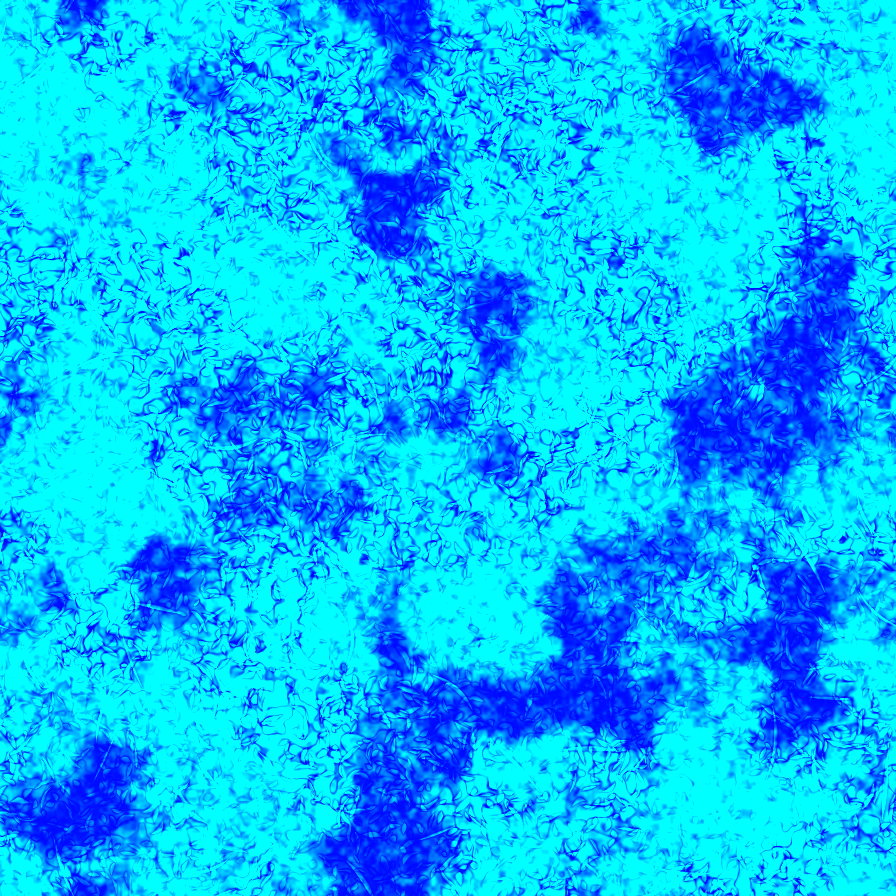
Write a Shadertoy shader that draws this texture.

```glsl
const vec3 DEEP_BLUE = vec3(0.0, 0.02, 1.0);
const vec3 CYAN = vec3(0.0, 1.0, 1.0);

vec4 hash4(vec2 cell, float seed) {
    vec2 p = cell + 13.7 * seed + 1.3;
    vec4 h = fract(p.xyxy * vec4(0.1031, 0.1030, 0.0973, 0.1099));
    h += dot(h, h.wzxy + 33.33);
    return fract((h.xxyz + h.yzzw) * h.zywx);
}

// Value noise that wraps after a whole number of cells
float noise(vec2 uv, float cells, float seed) {
    vec2 p = uv * cells;
    vec2 i = floor(p);
    vec2 f = p - i;
    f = f * f * (3.0 - 2.0 * f);
    float a = hash4(mod(i, cells), seed).x;
    float b = hash4(mod(i + vec2(1.0, 0.0), cells), seed).x;
    float c = hash4(mod(i + vec2(0.0, 1.0), cells), seed).x;
    float d = hash4(mod(i + 1.0, cells), seed).x;
    return mix(mix(a, b, f.x), mix(c, d, f.x), f.y);
}

float fbm(vec2 uv, float cells, int octaves, float seed) {
    float sum = 0.0, total = 0.0, weight = 1.0;
    for (int i = 0; i < octaves; i++) {
        sum += weight * noise(uv, cells, seed + float(i));
        total += weight;
        weight *= 0.5;
        cells *= 2.0;
    }
    return sum / total;
}

vec2 warp(vec2 uv, float cells, float amount, float seed) {
    vec2 shift = vec2(fbm(uv, cells, 2, seed), fbm(uv, cells, 2, seed + 5.0));
    return uv + amount * (shift - 0.5);
}

// Narrow lines along the middle contour of a noise
float crevices(vec2 uv, float cells, float width, float seed) {
    float ridge = abs(2.0 * fbm(uv, cells, 2, seed) - 1.0);
    return 1.0 - smoothstep(0.0, width, ridge);
}

// Bent tapering blades: x is the lit body, y the shade around it
vec2 blades(vec2 uv, float cells, vec2 halfSize, float density, float seed) {
    vec2 p = uv * cells;
    vec2 home = floor(p);
    float soft = 0.6 * cells / iResolution.y;
    vec2 result = vec2(0.0);
    for (int y = -1; y <= 1; y++)
    for (int x = -1; x <= 1; x++) {
        vec2 cell = home + vec2(x, y);
        vec4 place = hash4(mod(cell, cells), seed);
        vec4 form = hash4(mod(cell, cells), seed + 1.0);
        vec2 size = halfSize * mix(vec2(0.5), vec2(1.0), form.xy);
        float angle = 6.2832 * place.z;
        vec2 axis = vec2(cos(angle), sin(angle));
        vec2 d = p - cell - place.xy;
        vec2 q = vec2(dot(d, axis), dot(d, vec2(-axis.y, axis.x)));
        float along = q.x / size.x;
        q.y += 0.5 * (place.w - 0.5) * size.x * along * along;
        float dist = abs(q.y) - size.y * (1.0 - along * along);
        dist = max(dist, abs(q.x) - size.x);
        float keep = step(form.z, density);
        float side = clamp(0.5 + 0.5 * q.y / size.y, 0.0, 1.0);
        float body = (1.0 - smoothstep(-soft, soft, dist)) * mix(0.5, 1.0, side);
        float shade = 1.0 - smoothstep(0.0, halfSize.y + soft, dist);
        result = max(result, keep * vec2(body, shade));
    }
    return result;
}

float relief(vec2 blade, float lift, float drop) {
    return lift * blade.x - drop * blade.y * (1.0 - blade.x);
}

void mainImage(out vec4 fragColor, in vec2 fragCoord) {
    vec2 uv = fragCoord / iResolution.xy;
    vec2 broad = warp(uv, 12.0, 0.05, 3.0);
    vec2 crumpled = warp(uv, 44.0, 0.012, 17.0);

    // Bright plateau broken by scattered hollows
    float mound = fbm(broad, 9.0, 5, 29.0) - 0.5;
    float plateau = smoothstep(-0.24, -0.02, mound);
    float rough = smoothstep(0.36, 0.6, fbm(broad, 10.0, 3, 41.0));
    float detail = mix(0.65, 0.45 + 0.75 * rough, plateau);

    // Litter of flakes, leaves and straws
    float litter = relief(blades(crumpled, 76.0, vec2(0.6, 0.22), 0.7, 53.0), 0.35, 0.5);
    litter += relief(blades(crumpled, 44.0, vec2(0.75, 0.13), 0.55, 59.0), 0.5, 0.4);
    float straws = relief(blades(uv, 12.0, vec2(0.55, 0.03), 0.5, 67.0), 0.6, 0.25);

    // Cracks and fine grain
    float cracks = crevices(crumpled, 64.0, 0.2, 73.0);
    float grain = fbm(uv, 120.0, 2, 83.0) - 0.5;

    float height = mix(0.14, 1.09, plateau) + 0.9 * max(mound, 0.0);
    height += straws + 1.1 * grain;
    height += detail * (litter - 0.6 * cracks * mix(0.3, 1.0, plateau));

    // Soft floor keeps faint detail in the hollows
    height = 0.5 * (height + sqrt(height * height + 0.03));
    fragColor = vec4(mix(DEEP_BLUE, CYAN, clamp(height, 0.0, 1.0)), 1.0);
}
```
